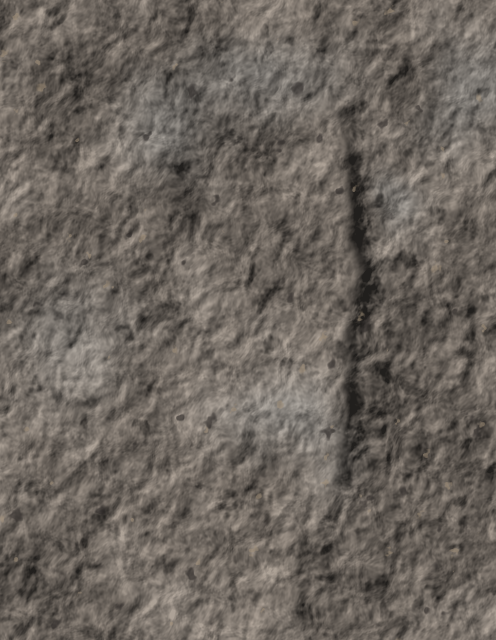
A Shadertoy shader for this texture:

```glsl
const vec3 WARM_STONE = vec3(1.0, 0.930, 0.862);
const vec3 COOL_STONE = vec3(0.985, 0.957, 0.92);
const vec3 PALE_GRAIN = vec3(0.64, 0.57, 0.48);
const vec3 PIT_COLOR = vec3(0.17, 0.155, 0.15);

float hash(vec2 p) {
    vec3 q = fract(vec3(p.xyx) * 0.1031);
    q += dot(q, q.yzx + 33.33);
    return fract((q.x + q.y) * q.z);
}

float noise(vec2 p) {
    vec2 i = floor(p), f = fract(p);
    f = f * f * (3.0 - 2.0 * f);
    return mix(mix(hash(i), hash(i + vec2(1, 0)), f.x),
               mix(hash(i + vec2(0, 1)), hash(i + vec2(1, 1)), f.x), f.y);
}

// Fractal noise, rotated between octaves, in the range 0 to 1
float fbm(vec2 p, int octaves, float gain) {
    float sum = 0.0, amp = 1.0, total = 0.0;
    for (int i = 0; i < octaves; i++) {
        sum += amp * noise(p);
        total += amp;
        amp *= gain;
        p = mat2(0.87, 0.5, -0.5, 0.87) * p * 2.03 + 17.3;
    }
    return sum / total;
}

// Turns to the grain direction and stretches along it
vec2 alongGrain(vec2 p, float stretch) {
    return vec2(dot(p, vec2(0.87, -0.5)), dot(p, vec2(0.5, 0.87)) / stretch);
}

// Rough surface height, with slightly bent grain
float height(vec2 p) {
    vec2 bend = vec2(noise(p * 35.0), noise(p * 35.0 + 40.0)) - 0.5;
    return fbm(alongGrain(p + bend * 0.010, 1.45) * 44.0 + 60.0, 4, 0.68);
}

// Soft elliptical stain
float stain(vec2 p, vec2 center, vec2 radius) {
    vec2 d = (p - center) / radius;
    return exp(-dot(d, d));
}

// Scattered irregular spots, one per chosen cell
float spots(vec2 p, float cells, float share, float size, float seed) {
    vec2 g = p * cells, id = floor(g);
    float cover = 0.0;
    for (int y = -1; y <= 1; y++)
    for (int x = -1; x <= 1; x++) {
        vec2 c = id + vec2(x, y);
        vec2 center = c + vec2(hash(c + seed), hash(c + seed + 31.0));
        float radius = size * mix(0.4, 1.0, hash(c + seed + 67.0));
        float d = length(alongGrain(g - center, 1.4));
        d += (noise(g * 6.0 + seed) - 0.5) * radius * 1.8;
        float present = step(hash(c + seed + 93.0), share);
        cover = max(cover, present * (1.0 - smoothstep(radius * 0.2, radius * 1.2, d)));
    }
    return cover;
}

// Shadow band to the right of an edge, d being the distance from it
float shadow(float d, float width) {
    return smoothstep(-0.35 * width, 0.25 * width, d)
         * (1.0 - smoothstep(0.25 * width, 1.3 * width, d));
}

void mainImage(out vec4 fragColor, in vec2 fragCoord) {
    vec2 p = fragCoord / iResolution.y;
    float broad = fbm(alongGrain(p, 1.4) * 9.0 + 21.0, 4, 0.6) - 0.5;
    vec2 wavy = p + 0.09 * (vec2(fbm(p * 9.0 + 5.0, 3, 0.5), fbm(p * 9.0 + 70.0, 3, 0.5)) - 0.5);

    // Relief lit from the upper left
    float h = height(p);
    float slope = h - height(p + vec2(-0.006, 0.006));
    float fine = fbm(alongGrain(p, 1.4) * 130.0, 2, 0.7) - 0.5;
    float tone = 0.428 + slope * 0.40 + (h - 0.5) * 0.26 + broad * 0.30 + fine * 0.10;

    // Irregular dark hollows between the grains
    float gaps = fbm(alongGrain(p, 1.5) * 52.0 + 130.0, 3, 0.5);
    tone -= smoothstep(0.60, 0.80, gaps) * 0.13;

    // Cool pale stains and brown hollows
    float cool = stain(wavy, vec2(0.41, 0.88), vec2(0.14, 0.06))
               + stain(wavy, vec2(0.27, 0.79), vec2(0.08, 0.07))
               + stain(wavy, vec2(0.46, 0.33), vec2(0.09, 0.07))
               + stain(wavy, vec2(0.10, 0.48), vec2(0.12, 0.10)) * 0.7
               + stain(wavy, vec2(0.75, 0.86), vec2(0.07, 0.08))
               + stain(wavy, vec2(0.62, 0.68), vec2(0.05, 0.04));
    cool = clamp(cool + broad * 0.6, 0.0, 1.0);
    float hollow = stain(wavy, vec2(0.37, 0.79), vec2(0.07, 0.05))
                 + stain(wavy, vec2(0.27, 0.71), vec2(0.04, 0.06))
                 + stain(wavy, vec2(0.10, 0.88), vec2(0.07, 0.03)) * 0.7;
    tone += cool * 0.05 - hollow * 0.08;

    // Long curved crevice, raised on its left side
    float rough = (noise(p * 14.0 + 9.0) - 0.5) * 0.022 + (h - 0.5) * 0.03;
    float bow = p.y - 0.57;
    float d = p.x - (0.558 - 0.42 * bow * bow) + rough;
    float reach = smoothstep(0.08, 0.33, p.y) * (1.0 - smoothstep(0.70, 0.90, p.y));
    float ridge = smoothstep(-0.19, -0.06, d) * (1.0 - smoothstep(-0.03, 0.0, d));
    tone += ridge * 0.045;
    tone -= reach * (shadow(d, 0.028) * 0.19 + shadow(d, 0.06) * 0.09);

    // Faint lower crease
    float creaseReach = 1.0 - smoothstep(0.14, 0.30, p.y);
    tone -= shadow(p.x - 0.465 + rough * 0.6, 0.025) * creaseReach * 0.11;

    // Stone color, with pits and pale mineral grains
    tone = clamp(tone, 0.13, 0.68);
    vec3 color = tone * mix(WARM_STONE, COOL_STONE, cool * 0.85);
    color = mix(color, PIT_COLOR, spots(p, 24.0, 0.08, 0.20, 11.0) * 0.6);
    color = mix(color, PALE_GRAIN, spots(p, 38.0, 0.06, 0.22, 157.0) * 0.55);
    fragColor = vec4(color, 1.0);
}
```
